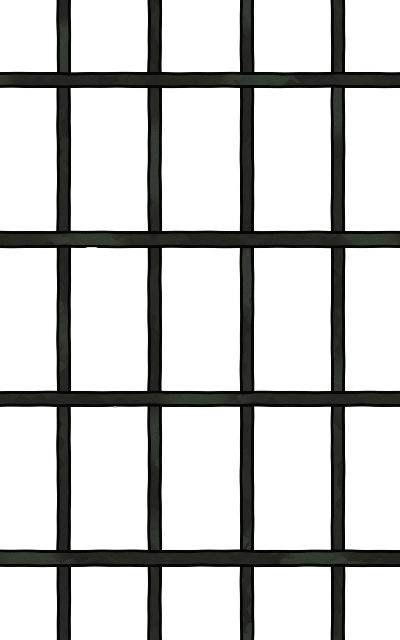
Reproduce this pattern procedurally as a WebGL 1 fragment shader.

```glsl
precision highp float;
// Dark iron lattice of four upright and four level bars, inked edges, mossy wear, on white.
uniform vec2 u_resolution;

float hash(vec2 p) {
  return fract(sin(dot(p, vec2(127.1, 311.7))) * 43758.55);
}

// Cellular noise: x = distance to the nearest site, y = random tone of that cell.
vec2 cells(vec2 p) {
  vec2 base = floor(p);
  vec2 nearest = vec2(9.0, 0.0);
  for (int j = -1; j <= 1; j++) {
    for (int i = -1; i <= 1; i++) {
      vec2 id = base + vec2(float(i), float(j));
      vec2 site = id + vec2(hash(id), hash(id + 37.3));
      float d = distance(p, site);
      if (d < nearest.x) nearest = vec2(d, hash(id + 71.9));
    }
  }
  return nearest;
}

// Painted metal: flat dark blotches, soft moss patches and fine speckle.
vec3 metal(float along, float across, float seed) {
  vec2 p = vec2(along, across) + vec2(seed * 3.7, seed * 1.9);
  vec2 warp = 0.006 * vec2(sin(p.y * 190.0 + p.x * 60.0), sin(p.x * 130.0));
  vec2 blotch = cells((p + warp) * vec2(14.0, 38.0));
  float drift = sin(along * 8.0 + seed * 2.4) + 0.6 * sin(along * 19.0 + seed * 5.1);
  float moss = smoothstep(0.35, 1.35, drift + 0.7 * (blotch.y - 0.4));
  vec2 speck = cells(p * 190.0);
  float speckle = smoothstep(0.45, 0.2, speck.x) * step(0.6, speck.y);
  vec3 color = mix(vec3(0.135, 0.14, 0.125), vec3(0.17, 0.172, 0.15), blotch.y);
  color = mix(color, vec3(0.21, 0.24, 0.20), moss * 0.85);
  return color + vec3(0.015, 0.035, 0.015) * speckle * moss
               - 0.025 * speckle * (1.0 - moss) * step(0.85, speck.y);
}

// Lays one bar over the color below; across is measured from its centre line.
vec3 layBar(vec3 below, float along, float across, float halfWidth, float seed) {
  float pixel = 1.0 / u_resolution.x;
  float side = sign(across);
  float wobble = 0.0005 * sin(along * 23.0 + seed * 4.0 + side)
               + 0.0003 * sin(along * 71.0 + seed * 9.0 - side * 2.0);
  float edge = abs(across) - halfWidth - wobble;
  float inner = edge + 0.0072 - 0.6 * wobble;
  float body = smoothstep(0.5, -0.5, edge / pixel);
  float face = smoothstep(0.5, -0.5, inner / pixel);
  vec3 color = mix(vec3(0.015, 0.018, 0.015), metal(along, across, seed), face);
  return mix(below, color, body);
}

void main() {
  vec2 p = gl_FragCoord.xy / u_resolution.x;
  vec3 color = vec3(1.0);

  // Upright bars, slightly unevenly spaced.
  float column = floor((p.x - 0.1594) / 0.2285 + 0.5);
  float x = p.x - 0.1594 - column * 0.2285 + 0.0013 * sin(column * 2.094);
  color = layBar(color, p.y, x, 0.0178, column + 1.0);

  // Level bars pass in front, alternating a little in thickness.
  float row = floor((p.y - 0.2042) / 0.3986 + 0.5);
  float y = p.y - 0.2042 - row * 0.3986;
  color = layBar(color, p.x, y, 0.0206 + 0.0008 * cos(row * 3.1416), row + 11.0);

  // Small pale chips under some of the level bars.
  float chipAt = 0.2 + 0.55 * hash(vec2(row, 5.0));
  vec2 chip = abs(vec2(p.x - chipAt, y + 0.0205)) / vec2(0.018, 0.0016);
  float chipped = smoothstep(1.2, 0.7, chip.x + chip.y) * step(0.5, row) * step(row, 2.5);
  color = mix(color, vec3(0.85), chipped);

  gl_FragColor = vec4(color, 1.0);
}
```
